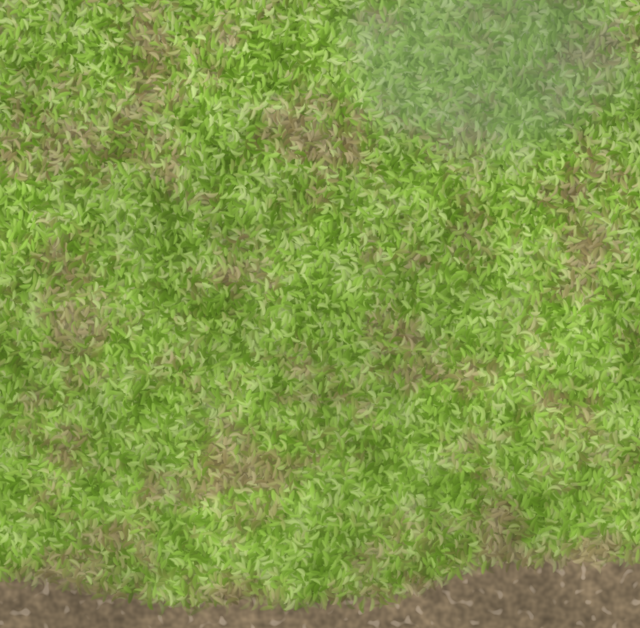
This texture is drawn by a WebGL 1 fragment shader. Its source:

```glsl
precision highp float;
// Worn lawn seen from above, with dry patches, a pale hazy spot and a bare soil edge.
// Layers of jittered grid cells each hold one soft, curved blade; gradient noise
// steers the dryness, the tone of the clumps and the ragged border of the soil.
uniform vec2 u_resolution;

const vec3 DEEP_GREEN = vec3(0.33, 0.47, 0.12);
const vec3 LUSH_GREEN = vec3(0.52, 0.67, 0.26);
const vec3 PALE_GREEN = vec3(0.66, 0.74, 0.46);
const vec3 STRAW = vec3(0.66, 0.62, 0.46);
const vec3 DRY_BROWN = vec3(0.45, 0.41, 0.25);
const vec3 SOIL = vec3(0.48, 0.42, 0.33);
const vec3 GRIT = vec3(0.67, 0.61, 0.53);
const vec3 HAZE = vec3(0.54, 0.63, 0.50);
const float CELLS = 72.0;
const int LAYERS = 6;

float hash(vec2 p) {
  return fract(sin(dot(p, vec2(127.1, 311.7))) * 43758.5);
}

vec2 hash2(vec2 p) {
  return vec2(hash(p), hash(p + vec2(19.3, 7.7)));
}

float cornerSlope(vec2 corner, vec2 offset) {
  float angle = 6.2832 * hash(corner);
  return dot(vec2(cos(angle), sin(angle)), offset);
}

// Gradient noise, roughly -0.7 to 0.7
float noise(vec2 p) {
  vec2 i = floor(p);
  vec2 f = p - i;
  vec2 u = f * f * f * (f * (f * 6.0 - 15.0) + 10.0);
  vec2 e = vec2(1.0, 0.0);
  float low = mix(cornerSlope(i, f), cornerSlope(i + e.xy, f - e.xy), u.x);
  float high = mix(cornerSlope(i + e.yx, f - e.yx), cornerSlope(i + e.xx, f - e.xx), u.x);
  return mix(low, high, u.y);
}

float fbm(vec2 p) {
  return noise(p) + 0.6 * noise(p * 2.1 + 5.3) + 0.45 * noise(p * 4.3 + 11.9);
}

// Height of the soil border at a horizontal position
float soilEdge(float x) {
  float rise = 0.055 * smoothstep(0.58, 0.80, x) + 0.03 * smoothstep(0.22, 0.0, x);
  return 0.045 + rise + 0.018 * noise(vec2(x * 11.0, 2.5));
}

vec3 soilColor(vec2 p) {
  float grain = 0.6 * noise(p * 45.0) + 0.5 * noise(p * 110.0);
  float stones = smoothstep(0.22, 0.5, noise(p * 62.0 + 31.0));
  return mix(SOIL * (1.0 + 0.38 * grain), GRIT, 0.7 * stones);
}

vec3 bladeColor(float tone, float pick, float dryness) {
  vec3 green = mix(DEEP_GREEN, LUSH_GREEN, smoothstep(0.0, 0.55, tone));
  green = mix(green, PALE_GREEN, smoothstep(0.5, 1.0, tone));
  vec3 dry = mix(DRY_BROWN, STRAW, clamp(tone, 0.0, 1.0));
  return mix(green, dry, smoothstep(-0.24, 0.36, dryness + 0.5 * (pick - 0.5)));
}

// Coverage in x and sideways position in y of a curved, tapered blade
vec2 blade(vec2 q, float angle, float halfLength, float halfWidth, float bend) {
  float c = cos(angle);
  float s = sin(angle);
  q = vec2(c * q.x + s * q.y, c * q.y - s * q.x);
  q.x += bend * (q.y * q.y - 0.2);
  float along = q.y / halfLength;
  float width = halfWidth * (1.0 - along * along);
  float cover = 1.0 - smoothstep(-0.15, 0.15, abs(q.x) - width);
  cover *= 1.0 - smoothstep(0.65, 1.0, abs(along));
  return vec2(cover, q.x / halfWidth);
}

// Lays one layer of blades over a colour; bank is the height above the soil border
vec3 addBlades(vec3 color, vec2 p, float layer, float clump, float dryness, float bank) {
  vec2 grid = p * CELLS + layer * vec2(0.37, 0.61);
  vec2 home = floor(grid);
  float depth = layer / float(LAYERS - 1);
  for (int y = -1; y <= 1; y++) {
    for (int x = -1; x <= 1; x++) {
      vec2 cell = home + vec2(float(x), float(y));
      vec2 seed = cell + layer * vec2(37.0, 91.0);
      vec2 q = grid - cell - hash2(seed);
      vec2 form = hash2(seed + 3.1);
      vec2 tint = hash2(seed + 8.6);
      float angle = 2.3 * (form.x + hash(seed + 5.4) - 1.0) - 0.15;
      vec2 b = blade(q, angle, mix(0.6, 0.98, form.y), mix(0.16, 0.26, tint.y), 1.1 * (tint.x - 0.5));
      float rooted = smoothstep(-0.006, 0.006, bank - q.y / CELLS + 0.024 * (form.y - 0.5));
      float light = mix(0.76, 1.05, depth) * (1.0 - 0.08 * clamp(b.y, -1.0, 1.0));
      vec3 leaf = bladeColor(tint.x + clump, hash(seed + 13.2), dryness) * light;
      color = mix(color, leaf, b.x * rooted);
    }
  }
  return color;
}

void main() {
  vec2 p = gl_FragCoord.xy / u_resolution.x;
  float bank = p.y - soilEdge(p.x);
  float dryness = 0.62 * fbm(p * 7.5 + 3.7) - 0.16 + 0.12 * smoothstep(0.07, 0.0, bank);
  float clump = 0.35 * noise(p * 13.0 + 23.0) + 0.35 * noise(p * 29.0 + 41.0);

  // Soil, shaded turf floor and blades
  vec3 soil = soilColor(p);
  float turfed = smoothstep(-0.004, 0.018, bank);
  vec3 local = bladeColor(0.48 + clump, 0.5, dryness);
  vec3 color = mix(soil, local * 0.74, turfed);
  for (int i = 0; i < LAYERS; i++) {
    color = addBlades(color, p, float(i), clump, dryness, bank);
  }

  // Soften blades toward their clump, less so near the top, then vary the light
  float crispness = mix(0.74, 0.96, smoothstep(0.1, 0.9, p.y));
  color = mix(mix(soil, local, turfed), color, crispness);
  color *= 1.02 + 0.18 * noise(p * 4.0 + 17.0) + 0.14 * noise(p * 17.0 + 57.0);

  // Pale hazy spot
  vec2 spot = (p - vec2(0.76, 0.89)) / vec2(0.25, 0.17);
  float veil = 1.0 - smoothstep(0.55, 1.15, length(spot) + 0.25 * noise(p * 9.0));
  color = mix(color, HAZE, 0.42 * veil);
  gl_FragColor = vec4(clamp(color, 0.0, 1.0), 1.0);
}
```
